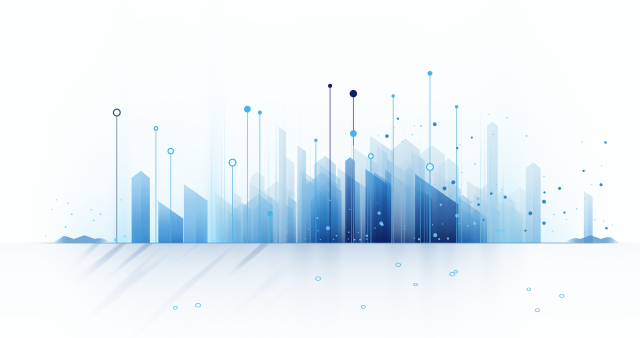
Give the GLSL for this background, as a WebGL 2 fragment shader.

```glsl
#version 300 es
precision highp float;
// Abstract blue data skyline on white: translucent towers on a glossy floor,
// crossed by thin stems with round heads and scattered dots.
// Lengths are in canvas heights; layers are painted back to front.
uniform vec2 u_resolution;
out vec4 fragColor;

const float HORIZON = .281;

// Centre x, half width, top y, darkness
const vec4 TOWERS[12] = vec4[12](
  vec4(.837, .011, .625, .25), vec4(.894, .013, .57, .36), vec4(1.202, .042, .59, .3),
  vec4(1.459, .016, .64, .25), vec4(1.58, .022, .52, .3), vec4(1.743, .013, .435, .32),
  vec4(.417, .027, .495, .62), vec4(.506, .037, .405, .66), vec4(.58, .035, .455, .5),
  vec4(1.294, .064, .485, .92), vec4(1.115, .032, .5, .9), vec4(1.037, .014, .535, .98));

// Head x, y, radius (negative for a ring); the first three are dark
const vec3 STEMS[16] = vec3[16](
  vec3(.346, .667, -.01), vec3(.978, .746, .006), vec3(1.047, .723, .011),
  vec3(.462, .62, -.005), vec3(.506, .553, -.008), vec3(.689, .519, -.01),
  vec3(.733, .677, .01), vec3(.77, .667, .006), vec3(.936, .585, .005),
  vec3(1.047, .605, .01), vec3(1.099, .538, -.007), vec3(1.165, .716, .005),
  vec3(1.274, .783, .007), vec3(1.274, .506, -.01), vec3(1.353, .684, .005),
  vec3(.8, .368, .008));

float hash(float n) { return fract(sin(n * 91.17) * 43758.5); }

vec2 gradient(vec2 cell) {
  float a = 6.2832 * hash(dot(cell, vec2(1.37, 7.91)));
  return vec2(cos(a), sin(a));
}

float noise(vec2 p) {
  vec2 i = floor(p), f = fract(p), u = f * f * (3. - 2. * f), e = vec2(1, 0);
  return mix(mix(dot(gradient(i), f), dot(gradient(i + e), f - e), u.x),
    mix(dot(gradient(i + e.yx), f - e.yx), dot(gradient(i + 1.), f - 1.), u.x), u.y);
}

float bell(float x, float centre, float width) {
  float d = (x - centre) / width;
  return exp(-d * d);
}

float window(float x, float a, float b, float soft) {
  return smoothstep(a - soft, a + soft, x) * (1. - smoothstep(b - soft, b + soft, x));
}

// White through sky blue to navy
vec3 ramp(float t) {
  vec3 c = mix(vec3(.98, .99, .99), vec3(.76, .87, .93), smoothstep(0., .2, t));
  c = mix(c, vec3(.44, .72, .9), smoothstep(.2, .4, t));
  c = mix(c, vec3(.16, .52, .82), smoothstep(.4, .6, t));
  c = mix(c, vec3(.07, .29, .61), smoothstep(.6, .8, t));
  return mix(c, vec3(.05, .11, .31), smoothstep(.8, 1., t));
}

float fill(float d) { return clamp(.5 - d * u_resolution.y, 0., 1.); }

// Peaked or slanted tower, fading upwards; alpha collects coverage
void tower(inout vec4 col, vec2 p, vec4 t, float seed, float opacity) {
  float dx = p.x - t.x, up = p.y - HORIZON;
  float roof = t.z - (seed < .5 ? abs(dx) * .8 : (dx + t.y) * .7);
  float m = fill(max(max(abs(dx) - t.y, p.y - roof), -up));
  float h = clamp(up / (t.z - HORIZON), 0., 1.);
  vec3 ink = ramp(t.w * mix(1., .62, h) + .04 * step(0., dx));
  col.rgb = mix(col.rgb, ink, m * opacity * mix(1., .65, h));
  col.a = max(col.a, m * (1. - h * .5));
}

void main() {
  vec2 p = gl_FragCoord.xy / u_resolution * vec2(1.8963, 1);
  float up = p.y - HORIZON, above = fill(-up), below = 1. - above;
  float rise = max(up, 0.), depth = max(-up, 0.);

  // White sky with a pale haze
  vec4 view = vec4(.992, .996, .998, 0);
  float haze = window(p.x, .28, 1.62, .22) * exp(-rise * 7.) * (.8 + .5 * noise(p * 7.));
  view.rgb = mix(view.rgb, vec3(.6, .84, .95), above * haze * .55);

  // Floor sheen, slanted shadows and blurred reflection
  float sheen = .08 + .65 * window(p.x, .3, 1.42, .18);
  view.rgb = mix(view.rgb, vec3(.69, .79, .88), below * sheen * exp(-depth * 12.));
  float slant = noise(vec2((p.x + depth * 1.15) * 26., depth * 4.));
  float shade = smoothstep(.05, .4, slant) * window(p.x, .27, .82, .07);
  shade += .8 * smoothstep(-.2, .5, noise(vec2(p.x * 16., 2.5))) * bell(p.x, 1.12, .32);
  view.rgb = mix(view.rgb, vec3(.46, .6, .76), below * shade * exp(-depth * 13.) * .5);

  // Dense rear towers, pale and tall first, then the main ones
  for (int i = 0; i < 56; i++) {
    float n = float(i), near = n / 55., x = .64 + .94 * hash(n + 1.);
    float top = (.1 + .15 * bell(x, 1.1, .35)) * (1.25 - .55 * near) * (.7 + .5 * hash(n + 70.));
    float tone = mix(.24, .48 + .42 * bell(x, 1.13, .25), near) * (1. - .45 * smoothstep(1.37, 1.55, x));
    tower(view, p, vec4(x, .012 + .035 * hash(n + 140.), HORIZON + top, tone), hash(n + 210.), .6);
  }
  for (int i = 0; i < 12; i++) tower(view, p, TOWERS[i], hash(float(i) + 5.), .85);

  // Deep middle base and bright side columns
  vec3 col = mix(view.rgb, vec3(.04, .12, .36), view.a * bell(p.x, 1.14, .27) * exp(-rise * 13.) * .8);
  float glow = bell(p.x, .635, .022) + .7 * bell(p.x, 1.5, .06) + .5 * bell(p.x, .365, .025);
  col = mix(col, vec3(.56, .86, .98), above * glow * exp(-rise * 7.) * .75);

  // Low hills and horizon line
  float range = window(p.x, .17, .31, .03) + window(p.x, 1.69, 1.82, .03);
  float hill = range * (.012 + .022 * abs(fract(p.x * 16.) - .5));
  float ground = max(above * fill(up - hill) * range, fill(abs(up) - .0012) * window(p.x, .15, 1.8, .07));
  col = mix(col, vec3(.3, .56, .78), ground * .75);

  // Faint vertical threads
  for (int i = 0; i < 26; i++) {
    float n = float(i), x = .6 + .95 * hash(n + 301.), top = .25 + .27 * hash(n + 340.);
    col = mix(col, vec3(.52, .8, .93), fill(abs(p.x - x) - .0008) * above * (1. - smoothstep(.05, top, up)) * .55);
  }

  // Stems with solid or ring heads
  for (int i = 0; i < 16; i++) {
    vec3 s = STEMS[i];
    vec3 ink = i == 0 ? vec3(.25, .34, .48) : i < 3 ? vec3(.05, .12, .42) : vec3(.29, .7, .9);
    float foot = i == 2 ? .57 : HORIZON, r = abs(s.z), d = length(p - s.xy) - r;
    col = mix(col, ink, .75 * fill(max(abs(p.x - s.x) - .0012, max(p.y - s.y + r, foot - p.y))));
    if (s.z < 0.) col = mix(col, vec3(.93, .98, 1), fill(d) * .8);
    col = mix(col, ink, fill(s.z < 0. ? abs(d) - .0018 : d));
  }

  // Dots: right-hand spray, sparks at the base, a few on the left
  for (int i = 0; i < 130; i++) {
    float n = float(i), a = hash(n + 401.), b = hash(n + 555.), c = hash(n + 702.);
    vec2 q = vec2(1.08 + .74 * a, .3 + .47 * b * (1. - .4 * a));
    if (i > 65) q = vec2(.8 + .72 * a, .291 + .13 * b * b);
    if (i > 117) q = vec2(.02 + .36 * a, .285 + .14 * b);
    vec3 ink = mix(vec3(.45, .8, .95), vec3(.1, .46, .7), i < 66 ? step(.65, c) : 0.);
    col = mix(col, ink, fill(length(p - q) - .0015 - .0045 * c * c * c) * .85);
  }

  // Flattened floor rings
  for (int i = 0; i < 11; i++) {
    float n = float(i);
    vec2 q = vec2(.36 + 1.32 * hash(n + 811.), .08 + .14 * hash(n + 850.));
    float d = length((p - q) * vec2(1, 1.35)) - .004 - .004 * hash(n + 890.);
    col = mix(col, vec3(.36, .73, .86), fill(abs(d) - .0015) * .8);
  }
  fragColor = vec4(col, 1);
}
```
